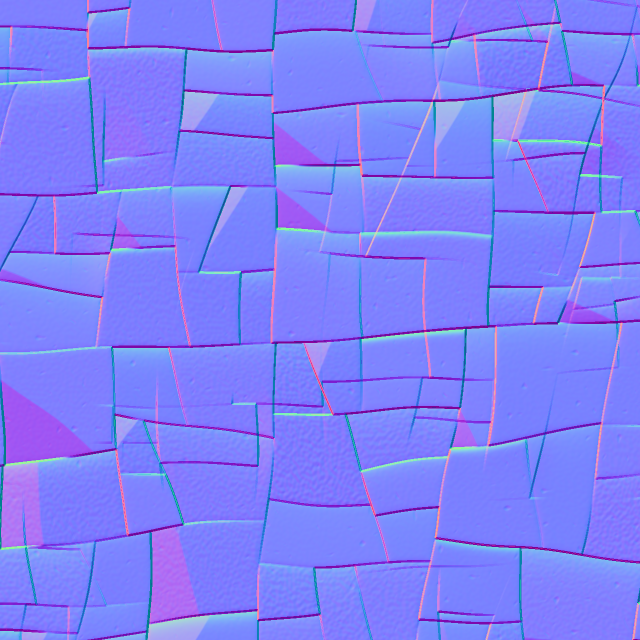
This texture map is drawn by a Shadertoy shader. Its source:

```glsl
#define LEVELS 9          // deepest subdivision of the wall
#define SLANT 0.45        // lean of the joints
#define STEP 0.014        // height range between stones
#define TILT 0.09         // slope range of the stone faces
#define SAG 0.013         // drop towards the upper edge of a stone
#define FACET 0.45        // steepness of chipped corners
#define GROOVE 0.0010     // depth of the joints
#define GRAIN 0.0007      // height of the fine roughness
#define PITS 0.0035       // depth of scattered pits
#define OVERLAY 0.55      // strength of the faint second layer
#define WARP 0.016        // bending of the joints
#define REACH 0.0018      // half width of a slope sample

struct Stone {
    uint id;
    vec2 center;
    vec4 edge;            // distance to left, right, bottom, top
};

vec3 hash3(uint n) {
    uvec3 v = uvec3(n, n * 3u + 7u, n * 5u + 11u) * 1664525u + 1013904223u;
    for (int i = 0; i < 2; i++) {
        v.x += v.y * v.z;
        v.y += v.z * v.x;
        v.z += v.x * v.y;
        v ^= v >> 16u;
    }
    return vec3(v & 0xffffu) / 65535.0;
}

float cornerSlope(vec2 cell, vec2 offset) {
    uvec2 c = uvec2(ivec2(cell) + 1000);
    float a = 6.2832 * hash3(c.x + c.y * 4099u).x;
    return dot(offset, vec2(cos(a), sin(a)));
}

float gradientNoise(vec2 p) {
    vec2 c = floor(p), f = p - c;
    vec2 u = f * f * f * (f * (f * 6.0 - 15.0) + 10.0);
    vec2 x = vec2(1, 0), y = vec2(0, 1);
    return mix(mix(cornerSlope(c, f), cornerSlope(c + x, f - x), u.x),
               mix(cornerSlope(c + y, f - y), cornerSlope(c + 1.0, f - 1.0), u.x), u.y);
}

// Split the wall again and again along leaning lines
Stone findStone(vec2 p, uint root) {
    vec2 lo = vec2(-0.1), hi = vec2(1.1);
    Stone s = Stone(root, vec2(0.5), vec4(1.0));
    for (int i = 0; i < LEVELS; i++) {
        vec2 size = hi - lo;
        vec3 r = hash3(s.id);
        if (max(size.x, size.y) < mix(0.12, 0.25, r.z)) break;
        bool upright = size.x > size.y * 1.1;
        vec2 cut = mix(lo, hi, mix(0.32, 0.68, r.x));
        float k = 2.0 * r.y - 1.0;
        float lean = SLANT * k * abs(k);
        vec2 mid = 0.5 * (lo + hi);
        float side = upright ? p.x - cut.x - lean * (p.y - mid.y)
                             : p.y - cut.y - 0.4 * lean * (p.x - mid.x);
        bool upper = side > 0.0;
        if (upright) {
            if (upper) { lo.x = cut.x; s.edge.x = min(s.edge.x, side); }
            else { hi.x = cut.x; s.edge.y = min(s.edge.y, -side); }
        } else {
            if (upper) { lo.y = cut.y; s.edge.z = min(s.edge.z, side); }
            else { hi.y = cut.y; s.edge.w = min(s.edge.w, -side); }
        }
        s.id = s.id * 2u + (upper ? 1u : 0u);
    }
    s.center = 0.5 * (lo + hi);
    return s;
}

// Relief of one layer: x = height, y = roughness of the stone
vec2 stoneRelief(vec2 p, uint root) {
    Stone s = findStone(p, root);
    vec3 a = hash3(s.id + 70001u), b = hash3(s.id + 90001u);
    vec2 q = p - s.center;
    float h = STEP * a.z + dot(q, (a.xy - 0.5) * TILT);

    // Rounded upper edge, from crisp to wide
    h -= SAG * b.x * exp(-s.edge.w / mix(0.003, 0.045, b.y));

    // Chipped corner on some stones, mostly facing left and down
    float angle = mix(2.5, 4.6, a.x);
    float chip = max(dot(q, vec2(cos(angle), sin(angle))) - 0.03, 0.0);
    h -= FACET * chip * step(0.7, b.z);

    vec2 nearest = min(s.edge.xy, s.edge.zw);
    h -= GROOVE * exp(-min(nearest.x, nearest.y) / 0.003);
    return vec2(h, a.y);
}

float height(vec2 p, float overlay) {
    vec2 relief = stoneRelief(p, 1u);
    float h = relief.x + overlay * stoneRelief(p, 3001u).x;
    h += GRAIN * mix(0.15, 1.0, relief.y * relief.y) * gradientNoise(p * 150.0);
    return h + PITS * min(gradientNoise(p * 75.0 + 200.0) + 0.42, 0.0);
}

// Surface direction encoded as colour
vec3 normalColor(vec2 p) {
    vec2 bend = vec2(gradientNoise(p * 5.0), gradientNoise(p * 5.0 + 31.0));
    float overlay = OVERLAY * smoothstep(-0.1, 0.35, gradientNoise(p * 4.0 + 57.0));
    p += WARP * bend;
    vec2 e = vec2(REACH, 0);
    float dx = height(p + e.xy, overlay) - height(p - e.xy, overlay);
    float dy = height(p + e.yx, overlay) - height(p - e.yx, overlay);
    vec2 slope = vec2(dx, -dy) / (2.0 * REACH) - 0.02;
    return 0.5 + 0.5 * normalize(vec3(slope, 1.0));
}

void mainImage(out vec4 fragColor, in vec2 fragCoord) {
    vec3 color = vec3(0);
    // Four samples per pixel smooth the joints
    for (int i = 0; i < 4; i++) {
        vec2 shift = vec2(i & 1, i >> 1) * 0.5 - 0.25;
        color += normalColor((fragCoord + shift) / iResolution.y);
    }
    fragColor = vec4(color / 4.0, 1.0);
}
```
